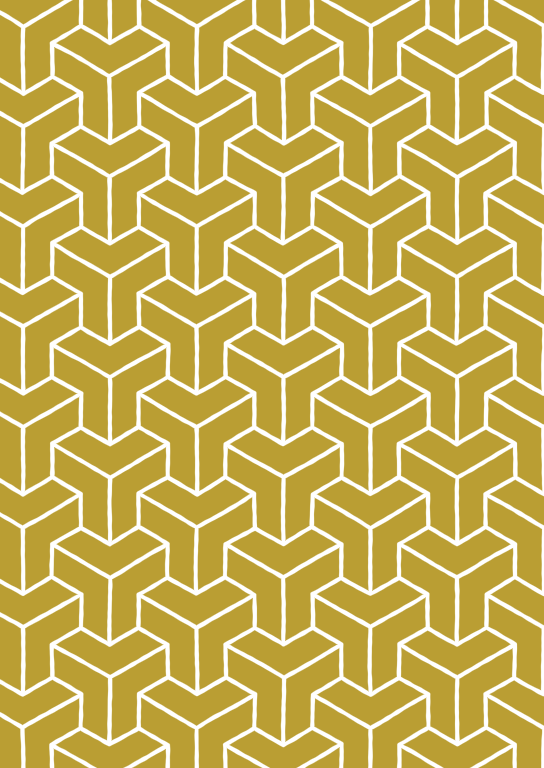
This pattern is drawn by a Shadertoy shader. Its source:

```glsl
// Gold isometric three-armed blocks interlocking under white, slightly uneven outlines.

#define UNIT 0.0435                // lattice edge, in canvas heights
#define ANCHOR vec2(0.3691, 0.509) // centre of one block, in canvas heights
#define HALF_LINE 0.063            // half line width, in lattice edges
#define DRIFT 0.045                // slow wander of the drawn lines
#define ROUGHNESS 0.016            // fine unevenness of the line edges
#define GOLD vec3(0.73, 0.62, 0.20)
#define LINE_COLOR vec3(1.0)

const float H = 0.8660254; // sine of 60 degrees

vec2 gradientAt(vec2 cell) {
    vec2 k = fract(cell * vec2(0.1031, 0.1137) + 0.37);
    k += dot(k, k.yx + 33.33);
    float angle = 6.2832 * fract((k.x + k.y) * k.x * 7.31);
    return vec2(cos(angle), sin(angle));
}

float gradientNoise(vec2 p) {
    vec2 i = floor(p), f = fract(p);
    vec2 w = f * f * f * (f * (f * 6.0 - 15.0) + 10.0);
    vec2 e = vec2(1.0, 0.0);
    float low = mix(dot(gradientAt(i), f), dot(gradientAt(i + e), f - e), w.x);
    float high = mix(dot(gradientAt(i + e.yx), f - e.yx),
                     dot(gradientAt(i + e.xx), f - e.xx), w.x);
    return mix(low, high, w.y);
}

float segmentDistance(vec2 p, vec2 a, vec2 b) {
    vec2 ab = b - a;
    return length(p - a - ab * clamp(dot(p - a, ab) / dot(ab, ab), 0.0, 1.0));
}

// Offset from the nearest block centre on a triangular lattice of side 3.
vec2 nearestBlock(vec2 p) {
    vec2 period = vec2(6.0 * H, 3.0);
    vec2 a = p - period * round(p / period);
    vec2 q = p - 0.5 * period;
    vec2 b = q - period * round(q / period);
    return dot(a, a) < dot(b, b) ? a : b;
}

// Distance to the ridges and outline of a block with threefold symmetry.
float blockLines(vec2 p) {
    const mat2 thirdTurn = mat2(-0.5, H, -H, -0.5);
    float d = 10.0;
    for (int arm = 0; arm < 3; arm++) {
        vec2 q = vec2(abs(p.x), p.y);
        d = min(d, segmentDistance(q, vec2(0.0), vec2(0.0, -2.0)));          // ridge
        d = min(d, segmentDistance(q, vec2(0.0, 1.0), vec2(0.0, 3.0)));      // neighbour's ridge
        d = min(d, segmentDistance(q, vec2(0.0, -2.0), vec2(H, -1.5)));      // arm end
        d = min(d, segmentDistance(q, vec2(H, -1.5), vec2(H, -0.5)));        // arm side
        p = thirdTurn * p;
    }
    return d;
}

void mainImage(out vec4 fragColor, in vec2 fragCoord) {
    vec2 p = (fragCoord / iResolution.y - ANCHOR) / UNIT;
    float pixel = 1.0 / (iResolution.y * UNIT);

    // Hand-drawn wander, kept smooth so the lines stay joined
    vec2 wander = vec2(gradientNoise(p * 0.6 + 40.0), gradientNoise(p * 0.6 + 75.0));
    float d = blockLines(nearestBlock(p + DRIFT * wander));
    d += ROUGHNESS * gradientNoise(p * 4.0 + 120.0);

    float ink = 1.0 - smoothstep(-0.75 * pixel, 0.75 * pixel, d - HALF_LINE);
    fragColor = vec4(mix(GOLD, LINE_COLOR, ink), 1.0);
}
```
